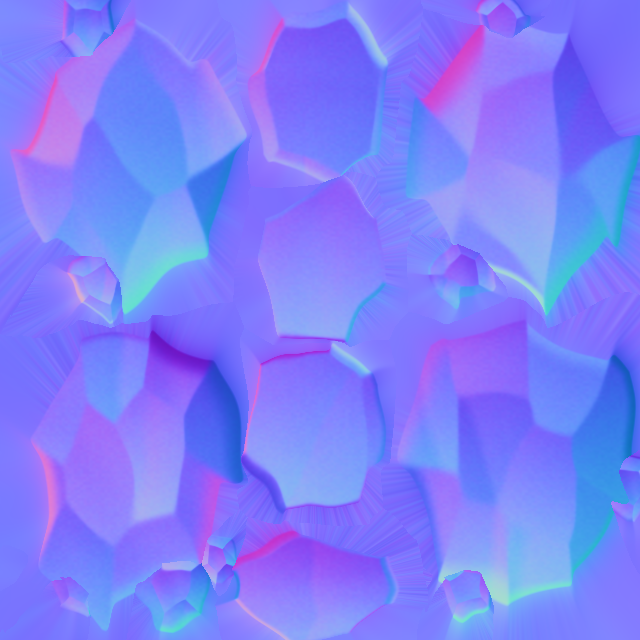
A Shadertoy shader for this texture map:

```glsl
// Tangent-space normal map atlas: faceted rock chunks on a softly streaked lavender gutter.

const float TAU = 6.28319;
const int ROCKS = 17;
const vec2 FLAT_TILT = vec2(-0.01, -0.03);

struct Surface {
    float edge;   // signed distance to the outline, in canvas units
    vec2 tilt;    // slope of the surface
    vec2 local;   // position in the frame of the rock
};

float hash(vec2 p) {
    return fract(sin(dot(p, vec2(127.1, 311.7))) * 43758.5453);
}

vec2 hash2(vec2 p) {
    return vec2(hash(p), hash(p + 19.7));
}

float noise(vec2 p) {
    vec2 i = floor(p), f = fract(p);
    f = f * f * (3.0 - 2.0 * f);
    return mix(mix(hash(i), hash(i + vec2(1, 0)), f.x),
               mix(hash(i + vec2(0, 1)), hash(i + vec2(1, 1)), f.x), f.y);
}

vec2 noise2(vec2 p) {
    return vec2(noise(p), noise(p + 41.3)) - 0.5;
}

vec2 direction(float turn) {
    return vec2(cos(TAU * turn), sin(TAU * turn));
}

// One rock: inner facets surrounded by a ring of outer ones, softly blended
Surface rock(vec2 p, vec2 center, vec2 halfSize, float seed, int inner, int outer,
             float ringRadius, vec2 stretch, float relief) {
    vec2 q = (p - center) / halfSize;
    float size = min(halfSize.x, halfSize.y);
    if (length(q) > 3.0) return Surface((length(q) - 1.0) * size, vec2(0.0), q);

    vec2 bent = q + 0.17 * noise2(q * 2.0 + seed * 7.0);
    float sharpness = mix(22.0, 85.0, noise(q * 2.5 + seed * 3.0));
    float reach = max(length(bent * stretch) - ringRadius, 0.0);
    float total = 0.0, edge = 0.0;
    vec2 tilt = vec2(0.0);

    for (int i = 0; i < inner + outer; i++) {
        bool isInner = i < inner;
        vec2 key = vec2(float(i) + 1.0, seed);
        vec2 r = hash2(key), s = hash2(key + 57.0);
        float count = float(isInner ? inner : outer);
        vec2 dir = direction((float(i) + 0.6 * (r.x - 0.5)) / count + seed * 0.27);
        float radius = isInner ? 0.3 * float(inner - 1) : ringRadius * mix(0.88, 1.1, r.y);
        vec2 offset = bent - dir * radius;

        // Facet slope: leans inward, varies at random and curves gently
        float lean = isInner ? 0.05 : mix(0.05, 0.45, s.x);
        vec2 slope = -dir * lean + (hash2(key + 83.0) - vec2(0.46, 0.5)) * vec2(0.5, 0.5) * relief;
        slope -= clamp(offset, -0.8, 0.8) * mix(vec2(0.15, 0.4), vec2(0.5, 0.85), s.y) * relief;

        // A fold splits the facet along its own direction
        vec2 fold = direction(hash(key + 11.0)) * vec2(1.0, 0.5);
        float foldWidth = mix(0.04, 0.3, r.y);
        float across = dot(offset, fold) - 0.2 * (s.x - 0.5);
        slope += fold * relief * 0.26 * (smoothstep(-foldWidth, foldWidth, across) - 0.5);

        // Each outer facet is cut off by its own straight side
        float side = dot(bent, dir) - mix(0.74, 1.03, s.y);
        side = isInner ? -0.5 : max(side, length(bent) - 1.09);
        float rim = smoothstep(-mix(0.07, 0.32, r.x), 0.0, side);
        slope -= dir * rim * rim * mix(-0.8, 1.2, hash(key + 31.0));

        float weight = exp(-sharpness * (length(offset * stretch) - reach));
        total += weight;
        tilt += weight * slope;
        edge += weight * side;
    }
    return Surface(edge / total * size, tilt / total, q);
}

// Four large rocks at the sides, four small ones down the middle, then chips around the large ones
Surface placeRock(vec2 p, int k) {
    float seed = float(k) + 2.0;
    vec2 random = hash2(vec2(seed, 5.0));
    vec2 cell = vec2(k % 2, (k / 2) % 2);
    vec2 center = vec2(0.2, 0.27) + cell * vec2(0.605, 0.485) + (random - 0.5) * 0.02;
    if (k < 4) return rock(p, center, vec2(0.185, 0.225), seed, 2, 8, 0.88, vec2(1.18, 0.84), 1.0);
    if (k > 7) {
        center += direction(random.x) * vec2(0.17, 0.21);
        vec2 chipSize = mix(vec2(0.03, 0.035), vec2(0.06, 0.065), random.y);
        return rock(p, center, chipSize, seed, 1, 5, 0.95, vec2(1.0), 1.1);
    }
    float row = float(k - 4);
    vec2 halfSize = row < 0.5 ? vec2(0.145, 0.085) : vec2(0.105, 0.135);
    center = vec2(0.495, 0.085 + 0.255 * row) + (random - 0.5) * 0.02;
    return rock(p, center, halfSize, seed, 1, 7, 1.68, vec2(1.0), 0.65);
}

// Gutter: edge slopes bleeding outward, slow drift and fine radial streaks
vec2 gutterTilt(vec2 p, Surface s) {
    vec2 ray = normalize(s.local + 1e-4);
    float patches = smoothstep(0.3, 0.75, noise(p * 9.0));
    vec2 drift = noise2(p * 4.0) * vec2(0.14, 0.26) + noise2(ray * 5.0) * 0.1;
    vec2 streaks = (noise2(ray * 55.0) * 0.16 + noise2(ray * 17.0) * 0.1) * patches;
    vec2 bleed = s.tilt * 0.4 * exp(-max(s.edge, 0.0) * 55.0);
    return FLAT_TILT + drift + streaks + bleed;
}

void mainImage(out vec4 fragColor, in vec2 fragCoord) {
    vec2 p = fragCoord / iResolution.xy;
    Surface nearest = placeRock(p, 0);
    for (int k = 1; k < ROCKS; k++) {
        Surface s = placeRock(p, k);
        if (s.edge < nearest.edge) nearest = s;
    }
    float soft = max(0.002, 1.0 / iResolution.y);
    float cover = 1.0 - smoothstep(-soft, soft, nearest.edge);
    vec2 grain = noise2(p * vec2(210.0, 240.0)) * 0.06;
    vec2 tilt = mix(gutterTilt(p, nearest), nearest.tilt + grain, cover);
    fragColor = vec4(0.5 + 0.5 * normalize(vec3(tilt, 1.0)), 1.0);
}
```
